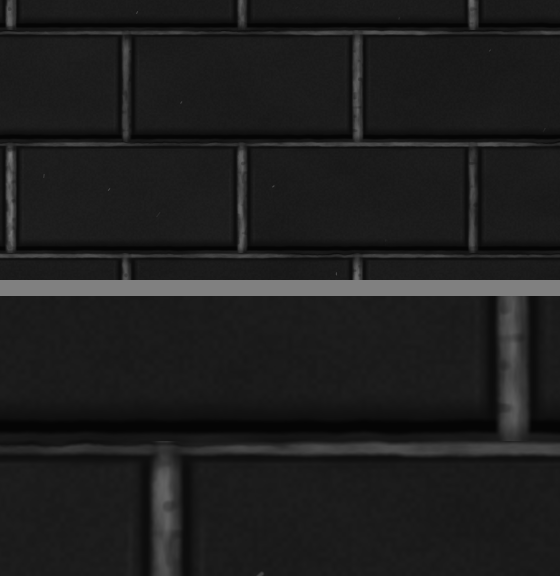
Top: the whole. Bottom: its middle third, enlarged.
Reproduce this texture procedurally as a Shadertoy shader.

```glsl
#define PITCH vec2(0.8255, 0.3985)   // brick spacing, in canvas heights
#define ORIGIN vec2(0.039, 0.096)    // first joint crossing
#define JOINT_HALF 0.0185            // half width of upright joints
#define LEDGE_DROP 0.0100            // lit ledge below the bed centre
#define LEDGE_HALF 0.0070
#define TILE_TONE 0.107
#define RIM_TONE 0.058
#define SHADOW_TONE 0.018
#define GROUT_TONE 0.33
#define SCRATCHES 18

float hash(vec2 p) {
    vec3 q = fract(p.xyx * vec3(0.1031, 0.1030, 0.0973));
    q += dot(q, q.yzx + 33.33);
    return fract((q.x + q.y) * q.z);
}

float noise(vec2 p) {
    vec2 i = floor(p), f = fract(p);
    f = f * f * (3.0 - 2.0 * f);
    return mix(mix(hash(i), hash(i + vec2(1, 0)), f.x),
               mix(hash(i + vec2(0, 1)), hash(i + vec2(1, 1)), f.x), f.y);
}

float fbm(vec2 p) {
    float sum = 0.0, gain = 0.5;
    for (int i = 0; i < 4; i++) {
        sum += gain * noise(p);
        p = p * 2.03 + 17.1;
        gain *= 0.5;
    }
    return sum / 0.9375;
}

// Soft band of given half width around zero
float band(float d, float halfWidth, float soft) {
    return 1.0 - smoothstep(halfWidth - soft, halfWidth + soft, abs(d));
}

float segmentDistance(vec2 p, vec2 a, vec2 b) {
    vec2 ab = b - a;
    return length(p - a - ab * clamp(dot(p - a, ab) / dot(ab, ab), 0.0, 1.0));
}

// Sparse nicks in the glaze
float scratches(vec2 p) {
    float mark = 0.0;
    for (int i = 0; i < SCRATCHES; i++) {
        vec2 seed = vec2(float(i) * 3.7 + 5.0, 11.0);
        vec2 a = vec2(2.0 * hash(seed), hash(seed + 41.0));
        float angle = 0.4 + 1.3 * hash(seed + 73.0);
        float size = mix(0.004, 0.02, pow(hash(seed + 97.0), 3.0));
        vec2 b = a + size * vec2(cos(angle), sin(angle));
        float d = segmentDistance(p, a, b);
        mark += (1.0 - smoothstep(0.0005, 0.004, d)) * hash(seed + 131.0);
    }
    return mark;
}

void mainImage(out vec4 fragColor, in vec2 fragCoord) {
    vec2 p = fragCoord / iResolution.y;
    float soft = max(0.003, 1.0 / iResolution.y);

    // Running bond: odd rows move by half a brick
    float y = (p.y - ORIGIN.y) / PITCH.y;
    float row = floor(y);
    float x = (p.x - ORIGIN.x) / PITCH.x - 0.5 * mod(row, 2.0);
    float column = floor(x + 0.5);
    float sideways = (x - column) * PITCH.x;
    float above = fract(y) * PITCH.y;
    float below = PITCH.y - above;
    float bed = above < below ? above : -below;
    float wobble = (fbm(p * 30.0) - 0.5) * 0.004;

    // Glazed face, unevenly lit, with dark rounded rims
    float tileTint = hash(vec2(floor(x) + 5.0, row + 61.0)) - 0.5;
    float tone = TILE_TONE + 0.008 * tileTint + 0.022 * (fbm(p * vec2(4.0, 7.0)) - 0.5);
    tone += 0.016 * (noise(p * 170.0) - 0.5);
    float sideRim = smoothstep(0.020, 0.043, abs(sideways) + wobble);
    float lowerRim = smoothstep(0.020, 0.058, above + wobble);
    float upperRim = smoothstep(0.018, 0.036, below + wobble);
    float face = sideRim * lowerRim * upperRim;
    tone = mix(RIM_TONE, tone, face);
    tone += 0.03 * band(below - 0.028, 0.002, soft) * sideRim * noise(p * vec2(9.0, 30.0));
    tone += 0.02 * band(abs(sideways) - 0.043, 0.003, soft) * lowerRim * upperRim * noise(p * 14.0);
    tone += 0.17 * scratches(p) * face;

    // Thin shadows hugging the upright joints
    float sideShadow = band(abs(sideways) - 0.025, 0.004, 0.005);
    tone = mix(tone, 0.043, 0.75 * sideShadow * upperRim);

    // Bed recess and the deep shadow under each tile
    float recess = 0.06 + 0.06 * fbm(p * vec2(14.0, 50.0));
    tone = mix(tone, recess, band(bed - 0.002, 0.010, 0.004));
    tone = mix(tone, SHADOW_TONE, 0.95 * band(bed - 0.0165 + wobble, 0.0075, 0.004));

    // Upright joints, each with its own depth and wear
    float depth = hash(vec2(column + 12.0, row + 29.0));
    float jointWidth = JOINT_HALF * mix(0.86, 1.0, depth);
    float joint = band(sideways + wobble, jointWidth, 0.005);
    float wear = fbm(p * vec2(48.0, 16.0) + 7.0);
    float grout = GROUT_TONE * mix(0.72, 1.12, depth) * mix(0.6, 1.4, wear);
    grout *= 0.58 + 0.52 * band(sideways + 0.003 + 2.0 * wobble, 0.009, 0.007);
    grout *= mix(0.55, 1.0, smoothstep(0.0, 0.026, above));
    grout *= mix(0.55, 1.0, smoothstep(0.012, 0.05, below));
    grout *= 1.0 - 0.25 * smoothstep(0.6, 0.9, noise(p * 60.0 + 3.0));
    tone = mix(tone, grout, joint);

    // Lit ledge along the bed, with dim stretches and a ragged crack
    float stretch = smoothstep(0.2, 0.7, noise(vec2(p.x * 3.5, floor(y + 0.5) * 5.3 + 2.0)));
    float ledge = band(bed + LEDGE_DROP + wobble, LEDGE_HALF * mix(0.75, 1.0, stretch), 0.004);
    float crumbs = fbm(p * vec2(24.0, 70.0) + 31.0);
    float ledgeTone = mix(0.17, 0.28, stretch) * mix(0.7, 1.3, crumbs);
    tone = mix(tone, ledgeTone, ledge * (1.0 - 0.3 * joint));
    float crack = band(bed + 0.004 + 2.5 * wobble, 0.002, soft);
    tone *= 1.0 - 0.6 * crack * (1.0 - stretch);

    fragColor = vec4(vec3(clamp(tone, 0.0, 1.0)), 1.0);
}
```
